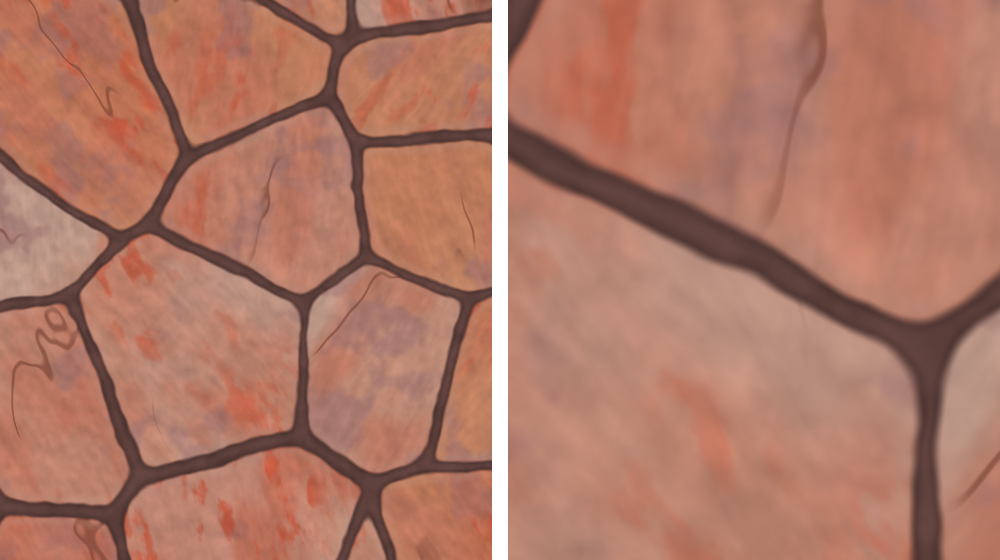
Left, the full canvas; right, a detail of the centre.
Write a Shadertoy shader that draws this texture.

```glsl
const float STONES_PER_HEIGHT = 3.15;
const float JITTER = 0.82;           // scatter of the stone centres
const float SIZE_SPREAD = 0.34;      // difference between large and small stones
const float JOINT_HALF_WIDTH = 0.0105;
const float EDGE_SOFTNESS = 0.0035;
const float CORNER_SHARPNESS = 38.0;
const vec2 LAYOUT_OFFSET = vec2(7.3, 3.6);

const vec3 SAND = vec3(0.735, 0.535, 0.455);
const vec3 PALE = vec3(0.735, 0.590, 0.530);
const vec3 ROSE = vec3(0.730, 0.450, 0.365);
const vec3 OCHRE = vec3(0.740, 0.460, 0.320);
const vec3 RUST = vec3(0.750, 0.330, 0.230);
const vec3 UMBER = vec3(0.480, 0.270, 0.210);
const vec3 MAUVE = vec3(0.600, 0.430, 0.430);
const vec3 MORTAR = vec3(0.345, 0.235, 0.220);

float hash(vec2 p) {
    return fract(sin(dot(p, vec2(127.1, 311.7))) * 43758.5453);
}

vec2 hash2(vec2 p) {
    return vec2(hash(p), hash(p + 57.3));
}

float noise(vec2 p) {
    vec2 i = floor(p), f = fract(p);
    f = f * f * (3.0 - 2.0 * f);
    return mix(mix(hash(i), hash(i + vec2(1, 0)), f.x),
               mix(hash(i + vec2(0, 1)), hash(i + vec2(1, 1)), f.x), f.y);
}

float fbm(vec2 p) {
    float sum = 0.0, amp = 0.53;
    for (int i = 0; i < 4; i++) {
        sum += amp * noise(p);
        p = mat2(0.8, 0.6, -0.6, 0.8) * p * 2.03 + 11.7;
        amp *= 0.5;
    }
    return sum;
}

vec2 stoneCentre(vec2 cell) {
    return cell + 0.5 + JITTER * (hash2(cell) - 0.5);
}

float stoneWeight(vec2 cell) {
    return SIZE_SPREAD * hash(cell + 23.9);
}

// Weighted Voronoi: x = rounded distance to the joint, yz = stone cell
vec3 stoneLayout(vec2 p) {
    vec2 base = floor(p), own = base;
    float best = 1e3;
    for (int y = -2; y <= 2; y++)
    for (int x = -2; x <= 2; x++) {
        vec2 cell = base + vec2(x, y);
        vec2 r = stoneCentre(cell) - p;
        float d = dot(r, r) - stoneWeight(cell);
        if (d < best) { best = d; own = cell; }
    }
    vec2 centre = stoneCentre(own);
    float sum = 0.0;
    for (int y = -2; y <= 2; y++)
    for (int x = -2; x <= 2; x++) {
        if (x == 0 && y == 0) continue;
        vec2 cell = own + vec2(x, y);
        vec2 other = stoneCentre(cell), r = other - p;
        float d = (dot(r, r) - stoneWeight(cell) - best) / (2.0 * length(other - centre));
        sum += exp(-CORNER_SHARPNESS * d);
    }
    return vec3(-log(sum + 1e-9) / CORNER_SHARPNESS, own);
}

vec3 stoneColour(vec2 p, vec2 id) {
    float kind = hash(id + 4.1), stain = hash(id + 8.7);
    float angle = 0.9 + 1.5 * hash(id + 15.2);
    vec2 along = vec2(cos(angle), sin(angle));
    vec2 q = vec2(dot(p, along), dot(p, vec2(-along.y, along.x))) + 9.0 * hash2(id + 2.6);
    vec2 bed = q * vec2(0.45, 1.0);

    // Base tone with broad clouds
    vec3 col = mix(SAND, PALE, smoothstep(0.38, 0.62, fbm(bed * 7.0)));
    col = mix(col, kind > 0.65 ? OCHRE : ROSE, smoothstep(0.25, 0.8, kind) * 0.75);
    col = mix(col, ROSE, 0.75 * smoothstep(0.46, 0.66, fbm(bed * 11.0 + 31.0)));
    col = mix(col, MAUVE, 0.55 * smoothstep(0.56, 0.72, fbm(q * 13.0 + 5.0)));

    // Rust stains and small flecks gathered in bands
    float band = smoothstep(0.42, 0.66, fbm(bed * 5.0 + 17.0) + 0.16 * (stain - 0.5));
    float fleck = smoothstep(0.50, 0.68, fbm(bed * 36.0 + 3.0));
    col = mix(col, RUST, band * (0.35 * stain + 0.6 * fleck));
    col = mix(col, UMBER, step(0.85, stain) * 0.7 * smoothstep(0.48, 0.7, fbm(bed * 9.0 + 44.0)));

    // Cleft relief, grain and broken cracks
    vec2 lightStep = vec2(0.006, -0.006);
    float relief = fbm(bed * 22.0) - fbm((bed + lightStep) * 22.0);
    col *= 1.0 + 0.42 * relief + 0.11 * (fbm(p * 65.0) - 0.5);
    float vein = abs(fbm(bed * 5.5 + 71.0) - 0.5);
    float crack = (1.0 - smoothstep(0.002, 0.011, vein)) * smoothstep(0.52, 0.66, noise(q * 7.0 + 13.0));
    return mix(col, UMBER, 0.65 * crack);
}

void mainImage(out vec4 fragColor, in vec2 fragCoord) {
    vec2 p = fragCoord / iResolution.y;
    vec2 wobble = vec2(fbm(p * 9.0), fbm(p * 9.0 + 40.0)) - 0.5;
    vec3 layout_ = stoneLayout((p + 0.022 * wobble) * STONES_PER_HEIGHT + LAYOUT_OFFSET);
    float edge = layout_.x / STONES_PER_HEIGHT + 0.003 * (noise(p * 48.0) - 0.5);
    float joint = JOINT_HALF_WIDTH * (0.65 + 0.7 * noise(p * 5.0 + 20.0));

    // Stone face with a worn, lighter rim
    vec3 stone = stoneColour(p, layout_.yz);
    float rim = smoothstep(joint, joint + 0.006, edge) * (1.0 - smoothstep(joint + 0.006, joint + 0.02, edge));
    stone = mix(stone, PALE, 0.22 * rim);

    // Recessed mortar, darkest beside the stones
    vec3 mortar = MORTAR * (0.86 + 0.3 * fbm(p * 45.0));
    mortar *= 1.08 - 0.2 * smoothstep(0.0, joint, edge);
    float face = smoothstep(joint - EDGE_SOFTNESS, joint + EDGE_SOFTNESS, edge);
    fragColor = vec4(mix(mortar, stone, face), 1.0);
}
```
